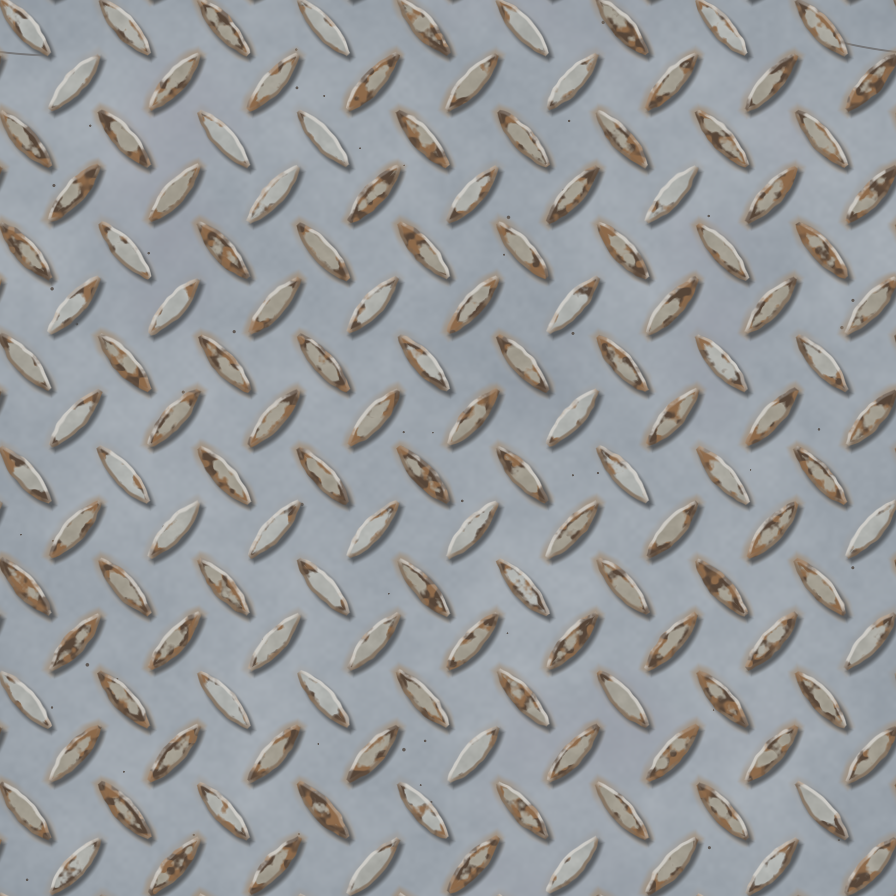
Give the GLSL for this texture, as a WebGL 1 fragment shader.

```glsl
precision highp float;
// Weathered steel tread plate: crossed rows of raised, rust-edged lozenges.

uniform vec2 u_resolution;

float hash(vec2 p) {
  return fract(sin(dot(p, vec2(127.1, 311.7))) * 43758.5453);
}

// Value noise that wraps across the canvas, with freq cells per side.
float noise(vec2 uv, float freq) {
  vec2 p = uv * freq;
  vec2 i = floor(p);
  vec2 f = fract(p);
  f = f * f * (3.0 - 2.0 * f);
  vec2 a = mod(i, freq);
  vec2 b = mod(i + 1.0, freq);
  return mix(mix(hash(a), hash(vec2(b.x, a.y)), f.x),
             mix(hash(vec2(a.x, b.y)), hash(b), f.x), f.y);
}

float fbm(vec2 uv, float freq) {
  float sum = 0.0;
  float amp = 0.5;
  for (int i = 0; i < 4; i++) {
    sum += amp * noise(uv, freq);
    freq *= 2.0;
    amp *= 0.5;
  }
  return sum / 0.9375;
}

// Lens with blunt tips; q.x runs across it, q.y along it.
float lensDistance(vec2 q) {
  float side = length(vec2(abs(q.x) + 1.866, q.y)) - 2.156;
  return max(side, abs(q.y) - 0.97);
}

// Bare steel with cloudy stains, sparse pits and a fine scratch.
vec3 plate(vec2 uv) {
  float cloud = fbm(uv, 7.0) * 0.7 + fbm(uv + 0.37, 40.0) * 0.3;
  vec3 col = mix(vec3(0.55, 0.585, 0.62), vec3(0.69, 0.715, 0.74), cloud);
  col += 0.018 * (noise(uv, 150.0) - 0.5);
  col = mix(col, vec3(0.60, 0.61, 0.65), 0.5 * smoothstep(0.55, 0.8, fbm(uv + 0.61, 5.0)));

  vec2 cell = floor(uv * 26.0);
  vec2 spot = 0.2 + 0.6 * vec2(hash(cell + 3.1), hash(cell + 8.7));
  float size = mix(0.03, 0.075, hash(cell + 5.3));
  float pit = 1.0 - smoothstep(size * 0.4, size, length(fract(uv * 26.0) - spot));
  col = mix(col, vec3(0.31, 0.27, 0.24), 0.8 * pit * step(0.9, hash(cell + 1.9)));

  float x = fract(uv.x + 0.5) - 0.5;
  float curve = abs(uv.y - 0.942 + 0.12 * x - 0.9 * x * x);
  float scratch = (1.0 - smoothstep(0.0004, 0.0018, curve))
                * smoothstep(-0.09, -0.06, x) * (1.0 - smoothstep(0.035, 0.055, x));
  return mix(col, vec3(0.36, 0.34, 0.33), 0.6 * scratch);
}

// One lattice of lozenges, 9 across and 8 down; lean is 1 for "/" and -1 for the mirror.
vec3 addLozenges(vec3 col, vec2 uv, vec2 offset, float lean) {
  vec2 grid = vec2(9.0, 8.0);
  vec2 g = uv * grid - offset;
  vec2 nearest = floor(g + 0.5);
  vec2 id = mod(nearest, grid) + 20.0 * lean;
  vec2 local = (g - nearest) / grid;
  local += 0.002 * (vec2(hash(id + 0.3), hash(id + 0.7)) - 0.5);

  // Rotate into the lozenge's frame, scaled to its half length.
  vec2 axis = normalize(vec2(0.9 * lean, 1.0));
  mat2 frame = mat2(axis.y, axis.x, -axis.x, axis.y);
  vec2 q = frame * local / 0.0425;
  float rough = noise(uv, 110.0) - 0.5;
  float d = lensDistance(q) + 0.05 * rough;
  float aa = max(0.75 / (u_resolution.y * 0.0425), 0.025);

  float wear = hash(id + 4.1);
  float rusty = mix(0.25, 1.0, smoothstep(0.05, 0.45, wear));
  float grime = fbm(uv + 0.23, 52.0);
  float tips = smoothstep(0.35, 0.95, abs(q.y + 0.3 * (hash(id + 6.2) - 0.5)));

  // Rust bleeding into the plate, then the shadow thrown to the lower right.
  float halo = 1.0 - smoothstep(0.0, 0.22, d);
  col = mix(col, vec3(0.62, 0.54, 0.45), halo * rusty * (0.25 + 0.45 * tips));
  float shadowDistance = lensDistance(frame * (local - vec2(0.0036, -0.0046)) / 0.0425);
  float shadow = 1.0 - smoothstep(-0.07, 0.10, shadowDistance);
  col = mix(col, vec3(0.30, 0.315, 0.33), 0.85 * shadow);

  // Worn top face.
  vec3 face = mix(vec3(0.70, 0.72, 0.72), vec3(0.65, 0.63, 0.58), rusty);
  face += 0.16 * (grime - 0.5);

  // Rust collects inside the rim and at the tips.
  float groove = smoothstep(-0.22, -0.10, d);
  float rust = smoothstep(0.42, 0.62, grime + 0.17 * groove + 0.20 * tips
                          + 0.22 * (rusty - 1.0) - 0.10);
  vec3 rustColor = mix(vec3(0.53, 0.38, 0.25), vec3(0.29, 0.22, 0.17),
                       smoothstep(0.35, 0.65, noise(uv + 0.41, 130.0)));
  face = mix(face, rustColor, 0.88 * rust);

  // Pale bevel on the side facing the light, brown on the other.
  float rim = smoothstep(-0.12, -0.06, d);
  float lit = smoothstep(-0.12, 0.12, -q.x * lean);
  vec3 bevel = mix(vec3(0.50, 0.43, 0.36), vec3(0.83, 0.82, 0.80), lit);
  bevel = mix(bevel, rustColor, rusty * 0.6 * smoothstep(0.5, 0.7, grime + 0.15 * tips));
  face = mix(face, bevel, 0.85 * rim);
  return mix(col, face, 1.0 - smoothstep(-aa, aa, d));
}

void main() {
  vec2 uv = gl_FragCoord.xy / u_resolution;
  vec3 col = plate(uv);
  col = addLozenges(col, uv, vec2(0.25, 0.76), -1.0);
  col = addLozenges(col, uv, vec2(0.75, 0.27), 1.0);
  gl_FragColor = vec4(col, 1.0);
}
```
